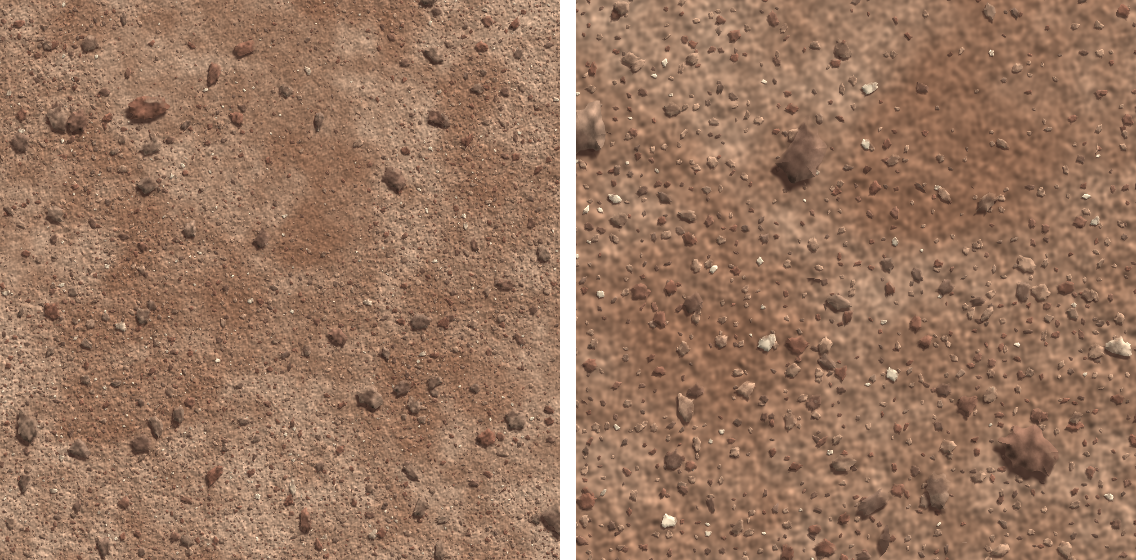
Left: the whole. Right: its middle third, enlarged.
Write a WebGL 2 fragment shader that draws this texture.

```glsl
#version 300 es
precision highp float;
// Dry reddish-brown earth strewn with grit, pebbles and angular stones in low sunlight.
uniform vec2 u_resolution;
out vec4 fragColor;

const vec2 SUN = vec2(0.5, 0.866);
const vec3 SHADOW = vec3(0.20, 0.13, 0.11);
const vec3 RUST = vec3(0.51, 0.35, 0.28);
const vec3 GREY = vec3(0.47, 0.38, 0.32);
const vec3 SAND = vec3(0.67, 0.53, 0.43);
const vec3 PALE = vec3(0.84, 0.76, 0.65);

float hash(vec2 p) {
    return fract(sin(dot(p, vec2(127.1, 311.7))) * 43758.5453);
}

float noise(vec2 p) {
    vec2 i = floor(p), f = fract(p);
    f = f * f * (3.0 - 2.0 * f);
    return mix(mix(hash(i), hash(i + vec2(1, 0)), f.x),
               mix(hash(i + vec2(0, 1)), hash(i + vec2(1, 1)), f.x), f.y);
}

float fbm(vec2 p) {
    float sum = 0.0, amp = 0.5;
    for (int i = 0; i < 5; i++) {
        sum += amp * noise(p);
        p = mat2(1.6, 1.2, -1.2, 1.6) * p + 7.3;
        amp *= 0.5;
    }
    return sum;
}

// Height of the loose soil, from lumps down to single grains
float soilHeight(vec2 p) {
    float sum = 0.0, amp = 1.0;
    p *= 34.0;
    for (int i = 0; i < 4; i++) {
        p = mat2(1.6, 1.2, -1.2, 1.6) * p + 3.7;
        sum += amp * noise(p);
        amp *= 0.8;
        p *= 0.9;
    }
    return sum;
}

// Irregular polygon: xy is the normal of the nearest side, z the distance
vec3 chippedPolygon(vec2 q, float seed) {
    vec3 side = vec3(0, 0, -9);
    for (int i = 0; i < 6; i++) {
        float k = float(i);
        float angle = 1.047 * (k + 0.7 * hash(vec2(seed, k)));
        vec2 n = vec2(cos(angle), sin(angle));
        float d = dot(q, n) - 0.6 - 0.4 * hash(vec2(k, seed + 4.0));
        if (d > side.z) side = vec3(n, d);
    }
    side.z += 0.22 * (noise(q * 4.0 + seed) - 0.5);
    return side;
}

// Scatters one size of stone over the ground, each with its own shadow
void addStones(inout vec3 col, vec2 uv, float cells, float share, float relief) {
    vec2 p = uv * cells;
    float grain = noise(uv * 230.0 + 13.0) - 0.5;
    for (int k = 0; k < 9; k++) {
        vec2 cell = floor(p) + vec2(k % 3, k / 3) - 1.0;
        vec2 id = cell + cells * 0.37;
        if (hash(id) > share) continue;
        float size = hash(id + 11.0), tone = hash(id + 23.0);
        float radius = mix(0.18, 0.42, size * size);
        vec2 centre = cell + 0.2 + 0.6 * vec2(hash(id + 31.0), hash(id + 47.0));
        vec2 v = (p - centre) / radius;
        if (dot(v, v) > 4.5) continue;

        float turn = 6.283 * hash(id + 59.0), seed = 40.0 * tone + size;
        mat2 spin = mat2(cos(turn), sin(turn), -sin(turn), cos(turn));
        vec2 stretch = vec2(1.0, 1.0 + 0.9 * hash(id + 67.0));
        vec2 q = spin * v * stretch;
        vec3 side = chippedPolygon(q, seed);
        float shadowEdge = chippedPolygon(spin * (v + SUN * 0.3) * stretch, seed).z;
        float blur = 0.6 * cells / (radius * u_resolution.y);

        // Shadow on the ground
        float shade = 1.0 - smoothstep(-blur - 0.1, blur + 0.08, shadowEdge);
        col = mix(col, SHADOW, shade * relief);

        // Stone body with bevelled, half-buried faces
        float small = smoothstep(12.0, 50.0, cells);
        vec3 stone = mix(RUST, GREY, smoothstep(0.1, 0.6, tone));
        stone = mix(stone, SAND, smoothstep(0.45, 0.65, tone) * (0.35 + 0.6 * small));
        stone = mix(stone, PALE, step(0.93, tone) * small);
        float bevel = smoothstep(-0.5, -0.05, side.z);
        float light = 1.03 + 0.42 * bevel * dot(side.xy, spin * SUN) + 0.4 * grain;
        light += 0.8 * (fbm(q * 3.0 + seed) - 0.5) * (1.0 - small);
        float dust = 0.75 * smoothstep(0.36, 0.66, fbm(v * 1.6 + seed));
        stone = mix(stone * light, col, dust * (1.0 - shade * 0.4));
        col = mix(col, stone, 1.0 - smoothstep(-blur, blur, side.z));
    }
}

void main() {
    vec2 uv = gl_FragCoord.xy / u_resolution.y;

    // Broad patches of soil colour
    float patches = fbm(uv * 4.0 + 2.0);
    float mottling = fbm(uv * 26.0 + 8.0);
    vec3 col = mix(vec3(0.57, 0.43, 0.34), vec3(0.73, 0.60, 0.50),
                   smoothstep(0.22, 0.72, 0.45 * patches + 0.55 * mottling));
    col = mix(col, vec3(0.52, 0.36, 0.27), 0.5 * smoothstep(0.5, 0.7, fbm(uv * 7.0 + 31.0)));

    // Crumbly relief, stronger on rough ground than on dusty ground
    float rough = smoothstep(0.3, 0.58, fbm(uv * 3.5 + 17.0));
    float slope = soilHeight(uv) - soilHeight(uv + SUN * 0.0034);
    col *= 1.0 + slope * mix(0.26, 0.42, rough);
    col *= 1.0 + 0.3 * (noise(mat2(0.8, 0.6, -0.6, 0.8) * uv * 330.0) - 0.5);

    // Stones from fine grit up to large rocks
    addStones(col, uv, 125.0, mix(0.25, 0.65, rough), 0.6);
    addStones(col, uv, 66.0, mix(0.15, 0.55, rough), 0.65);
    addStones(col, uv, 34.0, mix(0.05, 0.38, rough), 0.7);
    addStones(col, uv, 17.0, 0.2, 0.75);
    addStones(col, uv, 9.5, 0.2, 0.8);

    fragColor = vec4(clamp(col, 0.0, 1.0), 1.0);
}
```
